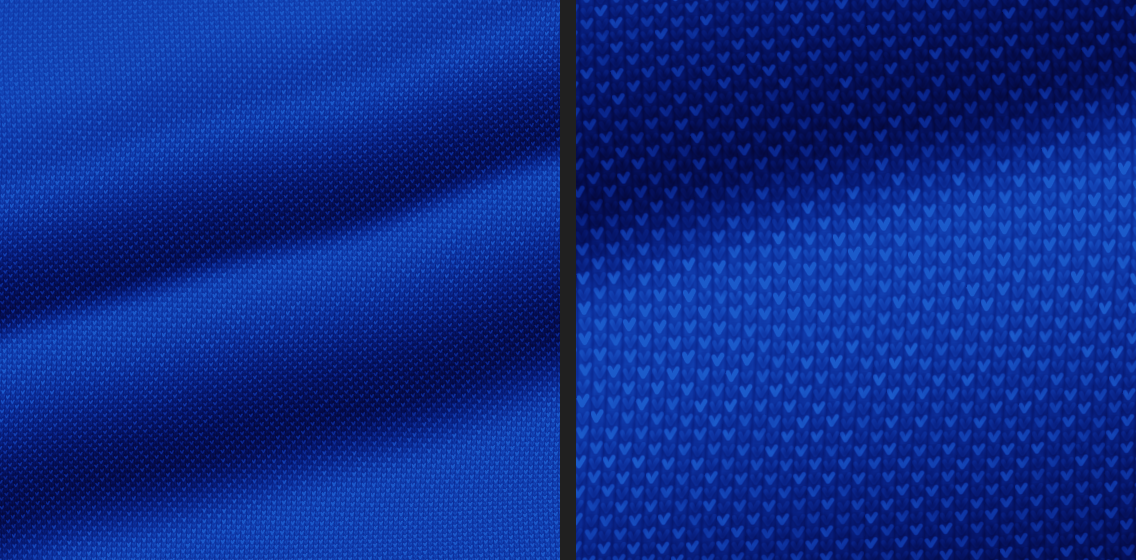
Left: the whole. Right: its middle third, enlarged.
Write a Shadertoy shader that draws this texture.

```glsl
// Royal blue pique knit draped in soft diagonal folds.
// A half-drop grid pairs one raised V loop with one flat loop per repeat;
// asymmetric smooth ramps across a slanted coordinate shade the folds.

const vec2 STITCHES = vec2(112.0, 60.0);  // repeats across and down
const float FOLD_SLOPE = 0.33;

vec2 hash2(vec2 p) {
    vec2 q = vec2(dot(p, vec2(127.1, 311.7)), dot(p, vec2(269.5, 183.3)));
    return fract(sin(q) * 43758.5);
}

float segmentDistance(vec2 p, vec2 a, vec2 b) {
    vec2 ab = b - a;
    return length(p - a - ab * clamp(dot(p - a, ab) / dot(ab, ab), 0.0, 1.0));
}

// Shadow that builds up over 'rise' and clears over 'fall' past the valley.
float foldShadow(float s, float valley, float rise, float fall) {
    return smoothstep(valley - rise, valley, s)
         * (1.0 - smoothstep(valley, valley + fall, s));
}

// Position across the folds, gently waved along their length.
float foldCoordinate(vec2 uv) {
    float wave = 0.010 * sin(uv.x * 6.0 + 0.8) + 0.004 * sin(uv.x * 13.0 + uv.y * 4.0);
    return 1.0 - uv.y + FOLD_SLOPE * uv.x + wave;
}

float foldLight(float s) {
    float light = 0.90 + 0.03 * sin(s * 9.0);
    light -= 0.13 * foldShadow(s, 0.31, 0.13, 0.06);
    light -= 0.70 * foldShadow(s, 0.570, 0.24, 0.075);
    light -= 0.78 * foldShadow(s, 0.925, 0.29, 0.16);
    return light;
}

// Bend the knit grid so that it follows the cloth.
vec2 clothCoordinate(vec2 uv, float s) {
    float lean = 0.004 * sin(s * 17.0);
    float stretch = 0.006 * sin(s * 17.0 + 1.2);
    return (uv + vec2(lean, stretch)) * STITCHES;
}

// Coverage of one loop: a long and a short arm that meet at the foot.
float loopYarn(vec2 p, float blur) {
    vec2 foot = vec2(-0.03, -0.27);
    float arm = min(segmentDistance(p, foot, vec2(0.27, 0.24)),
                    segmentDistance(p, foot, vec2(-0.29, 0.12)));
    return 1.0 - smoothstep(0.11 - blur, 0.20 + blur, arm);
}

// Signed relief of one repeat; flat loops and grooves show where it is lit.
float stitchRelief(vec2 grid, float blur, float light) {
    float column = floor(grid.x);
    grid.y += 0.5 * mod(column, 2.0);
    vec2 random = hash2(vec2(column, floor(grid.y)));
    float tall = STITCHES.x / STITCHES.y;
    vec2 p = (fract(grid) - 0.5) * vec2(1.0, tall);
    vec2 q = p + (random - 0.5) * 0.14;

    float raised = loopYarn(q - vec2(0.0, -0.20 * tall), blur);
    float flatLoop = loopYarn(q - vec2(0.0, 0.26 * tall), blur);
    vec2 h = (q - vec2(0.0, 0.16 * tall)) * vec2(1.0, 0.8);
    float hole = exp(-8.0 * dot(h, h));
    float groove = smoothstep(0.30 - blur, 0.50 + blur, abs(p.x));

    return raised * (0.75 + 0.5 * random.x)
         + flatLoop * (0.20 + 0.45 * light)
         - hole * 0.60
         - groove * mix(0.30, 0.55, light) - 0.05;
}

// Fine yarn fuzz from layered sines.
float fuzz(vec2 grid) {
    return 0.5 * sin(grid.x * 9.1 + 2.0 * sin(grid.y * 4.7))
         + 0.5 * sin(grid.y * 14.3 + 2.0 * sin(grid.x * 2.9));
}

// Navy shadow through royal blue to bright blue highlight.
vec3 clothColor(float t) {
    vec3 navy = vec3(0.015, 0.035, 0.25);
    vec3 slope = vec3(0.010, 0.15, 0.62);
    vec3 curve = vec3(0.06, 0.11, -0.13);
    return navy + t * (slope + t * curve);
}

void mainImage(out vec4 fragColor, in vec2 fragCoord) {
    vec2 uv = fragCoord / iResolution.xy;
    float s = foldCoordinate(uv);
    vec2 grid = clothCoordinate(uv, s);
    float light = foldLight(s);

    // The far upper left lies out of focus, so its knit is softer.
    float focus = smoothstep(0.05, 0.45, s);
    float blur = 0.4 * STITCHES.x / iResolution.x + 0.05 * (1.0 - focus);
    float contrast = mix(0.25, 0.38, focus);

    float tone = light + contrast * stitchRelief(grid, min(blur, 0.14), light);
    tone += 0.045 * focus * fuzz(grid);
    fragColor = vec4(clothColor(clamp(tone, -0.05, 1.15)), 1.0);
}
```
